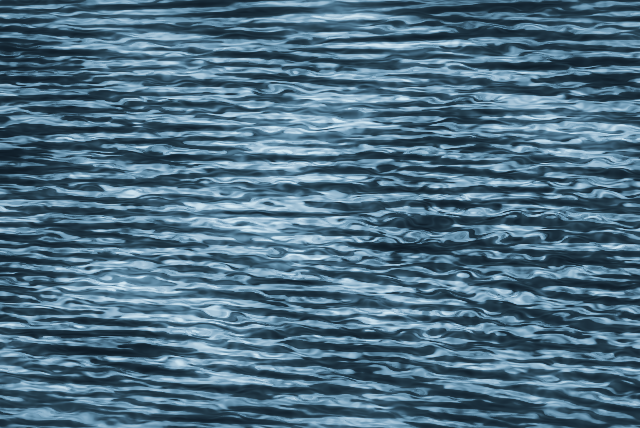
Write a Shadertoy shader that draws this texture.

```glsl
#define WAVES 22
#define RIPPLES 30.0
#define TILT 0.085
#define WOBBLE 0.0028
#define BAND_STEP 0.42
#define RING_DENSITY 2.6
#define RING_STRENGTH 0.38
#define OUTLINE_STRENGTH 0.7
#define FLECK_STRENGTH 0.3
#define SHARD_STRENGTH 0.6
#define PATCH_STRENGTH 0.28
#define VIGNETTE 0.8

const float TAU = 6.28319;

// Water tones from deep shadow to glint, and the rank at which each one sits
const vec3 TONES[8] = vec3[8](
    vec3(0.05, 0.10, 0.14), vec3(0.09, 0.16, 0.21),
    vec3(0.15, 0.25, 0.31), vec3(0.24, 0.38, 0.47),
    vec3(0.35, 0.52, 0.62), vec3(0.48, 0.64, 0.74),
    vec3(0.67, 0.78, 0.85), vec3(0.86, 0.93, 0.96));
const float RANKS[8] = float[8](0.0, 0.085, 0.275, 0.465, 0.645, 0.83, 0.955, 1.0);

float hash(float n) {
    return fract(sin(n * 12.9898) * 43758.5);
}

// Layered sines with frequencies drawn from a box; the result has unit variance
float waves(vec2 p, vec2 low, vec2 high, float seed) {
    float sum = 0.0;
    for (int i = 0; i < WAVES; i++) {
        float n = float(i) + seed * 37.0;
        float stratum = (float(i) + hash(n + 0.3)) / float(WAVES);
        vec2 freq = mix(low, high, vec2(hash(n + 0.7), stratum));
        sum += sin(TAU * (dot(freq, p) + hash(n + 0.5)));
    }
    return sum * sqrt(2.0 / float(WAVES));
}

// Cellular noise: each cell holds one soft-edged light or dark shard
float shards(vec2 p) {
    float sum = 0.0;
    for (int k = 0; k < 9; k++) {
        vec2 cell = floor(p) + vec2(k % 3 - 1, k / 3 - 1);
        float n = hash(cell.x * 0.731 + hash(cell.y * 0.377) * 91.0);
        vec2 center = cell + vec2(hash(n + 1.3), hash(n + 2.9));
        sum += (2.0 * hash(n + 4.1) - 1.0) * (1.0 - smoothstep(0.25, 0.75, length(p - center)));
    }
    return sum;
}

// Soft elliptical spot
float spot(vec2 p, vec2 center, vec2 radius) {
    vec2 d = (p - center) / radius;
    return exp(-dot(d, d));
}

vec3 waterTone(float rank) {
    vec3 color = TONES[0];
    for (int i = 1; i < 8; i++) {
        float t = (rank - RANKS[i - 1]) / (RANKS[i] - RANKS[i - 1]);
        color = mix(color, TONES[i], clamp(t, 0.0, 1.0));
    }
    return color;
}

void mainImage(out vec4 fragColor, in vec2 fragCoord) {
    vec2 uv = fragCoord / iResolution.xy;
    vec2 p = fragCoord / iResolution.y;

    // Ripples tighten with distance and slope to the right in the foreground
    vec2 q = p;
    q.y += TILT * p.x * (1.0 - p.y) + 0.1 * p.y * (p.y - 1.0);

    // Focus lies across the middle; one area there is choppy
    float focus = 1.0 - smoothstep(0.25, 0.6, abs(uv.y - 0.48));
    float chop = spot(uv, vec2(0.74, 0.45), vec2(0.17, 0.2));

    // Lens-shaped swells, and a wobbled copy for the finer reflections
    float swell = waves(q, vec2(-3.0, 0.45 * RIPPLES), vec2(3.0, 1.6 * RIPPLES), 1.0);
    vec2 w = q;
    w.y += WOBBLE * (1.0 + chop) * waves(q, vec2(-12.0, 6.0), vec2(12.0, 36.0), 2.0);
    float detail = waves(w, vec2(-6.0, 30.0), vec2(6.0, 85.0), 3.0);
    float flecks = waves(w, vec2(-15.0, 60.0), vec2(15.0, 150.0), 4.0);
    float specks = shards(w * vec2(48.0, 150.0)) + 0.7 * shards(w * vec2(21.0, 95.0) + 40.0);
    float surface = swell + 0.35 * detail + 0.12 * specks;

    // Crisp rings and thin dark outlines follow the surface contours
    float phase = RING_DENSITY * (swell + 0.65 * detail + 0.12 * specks);
    float slope = fwidth(phase);
    float visible = 1.0 - smoothstep(1.7, 3.2, slope);
    float rings = visible * clamp(2.5 * sin(phase), -1.0, 1.0);
    float lineWidth = 0.16 + 0.5 * slope;
    float outline = 1.0 - smoothstep(0.0, lineWidth, abs(sin(0.5 * phase + 0.4)));
    outline *= 0.16 / lineWidth + 0.4;
    float lit = smoothstep(-0.5, 0.3, surface);

    // Broad light and shade
    float patches = waves(p, vec2(-2.5, 0.5), vec2(2.5, 5.0), 5.0);
    float shade = 0.35 * spot(uv, vec2(0.38, 0.55), vec2(0.3, 0.4))
                - 0.45 * spot(uv, vec2(0.70, 0.42), vec2(0.1, 0.2))
                - 0.65 * spot(uv, vec2(0.02, 0.65), vec2(0.12, 0.3))
                - 0.40 * spot(uv, vec2(0.82, 0.95), vec2(0.2, 0.12));
    vec2 edge = uv - 0.5;

    // Crisp band edges over a smooth swell, then the fine reflections
    float softness = mix(0.7, 0.2, focus);
    float band = 2.0 * smoothstep(-softness, softness, surface) - 1.0;
    float fine = mix(0.45, 1.0, focus);
    float light = BAND_STEP * band + 0.42 * surface;
    light += fine * lit * (RING_STRENGTH * rings - OUTLINE_STRENGTH * outline);
    light += fine * mix(0.5, 1.0, lit) * (FLECK_STRENGTH * flecks
           + SHARD_STRENGTH * (1.0 + 0.6 * chop) * specks);
    light += PATCH_STRENGTH * patches + shade + 0.2 - VIGNETTE * dot(edge, edge);
    float rank = 1.0 / (1.0 + exp(-1.55 * light));

    fragColor = vec4(waterTone(rank), 1.0);
}
```
